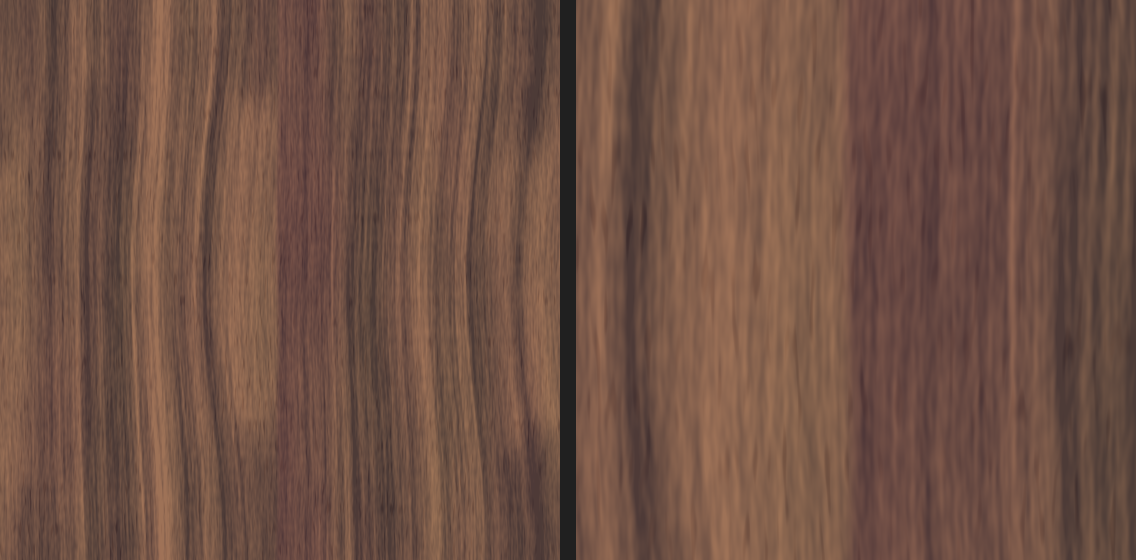
Left: the whole. Right: its middle third, enlarged.
Reproduce this texture procedurally as a three.js fragment shader.

```glsl
varying vec2 vUv;

const float TAU = 6.2831853;
const vec3 DARK_WOOD = vec3(0.325, 0.245, 0.225);
const vec3 LIGHT_WOOD = vec3(0.605, 0.438, 0.335);
const vec3 ROSY_TINT = vec3(0.012, -0.010, 0.006);
const vec3 PORE_SHADE = vec3(0.095, 0.085, 0.065);
const float SEAM_X = 0.495;        // joint between the two veneer leaves
const float SEAM_SOFTNESS = 0.005;
const float LEAF_WIDTH = 0.505;
const float LEFT_SHIFT = 0.06;     // the left leaf is cut slightly later
const float BOW = 0.045;           // sideways bend of the grain
const float BASE_TONE = 0.39;
const float STRIPE_GAIN = 0.72;
const float FIBRE_GAIN = 0.30;
const float PORE_GAIN = 0.75;

vec2 gradientAt(vec2 cell) {
  float angle = TAU * fract(sin(dot(cell, vec2(127.1, 311.7))) * 43758.55);
  return vec2(cos(angle), sin(angle));
}

// Gradient noise, about -0.7 to 0.7
float noise(vec2 p) {
  vec2 i = floor(p);
  vec2 f = p - i;
  vec2 s = f * f * f * (f * (f * 6.0 - 15.0) + 10.0);
  float a = dot(gradientAt(i), f);
  float b = dot(gradientAt(i + vec2(1.0, 0.0)), f - vec2(1.0, 0.0));
  float c = dot(gradientAt(i + vec2(0.0, 1.0)), f - vec2(0.0, 1.0));
  float d = dot(gradientAt(i + vec2(1.0, 1.0)), f - vec2(1.0, 1.0));
  return mix(mix(a, b, s.x), mix(c, d, s.x), s.y);
}

float band(float u, float center, float width) {
  float d = (u - center) / width;
  return exp(-d * d);
}

// Growth stripes: persistent lines of three widths
float stripes(float u, float y, float seed) {
  float sum = 0.0;
  float frequency = 13.0;
  float weight = 0.6;
  for (int k = 0; k < 4; k++) {
    float fk = float(k);
    sum += weight * noise(vec2(u * frequency + seed, y * (0.5 + 0.4 * fk) + 0.3 + 7.0 * fk));
    frequency *= 2.1;
    weight *= 0.9;
  }
  return sum;
}

// Lightness of one leaf; right is 0 for the left leaf and 1 for the other
float leafTone(vec2 p, float right) {
  float seed = 3.7 + 19.0 * right;
  float u = (p.x - SEAM_X) / LEAF_WIDTH;
  u += (1.0 - right) * (1.0 - LEFT_SHIFT);
  u -= BOW * u * cos(TAU * p.y);
  u += 0.012 * noise(vec2(u * 5.0 + seed, p.y * 3.0));

  // Main light and dark bands across the leaf
  float tone = BASE_TONE;
  tone += 0.42 * band(u, 0.24, 0.014) + 0.25 * band(u, 0.45, 0.022);
  tone += 0.42 * band(u, 0.515, 0.035) + 0.28 * band(u, 0.67, 0.030);
  tone -= 0.16 * band(u, 0.12, 0.070) + 0.20 * band(u, 0.34, 0.070);
  tone -= 0.14 * band(u, 0.585, 0.025) + 0.16 * band(u, 0.725, 0.022);
  tone += right * (0.20 * band(u, 0.97, 0.035) - 0.38 * band(u, 0.89, 0.022));

  // Cloudy figure beside the outer edges
  float cloud = noise(vec2(u * 6.0 + seed, p.y * 3.2));
  float patchLight = smoothstep(-0.85, 0.05, -cos(TAU * p.y) + 1.1 * cloud);
  float outer = smoothstep(0.74, 0.82, u);
  float inner = (1.0 - right) * (1.0 - smoothstep(0.03, 0.12, u));
  tone += outer * mix(-0.16, mix(0.36, 0.22, right), patchLight);
  tone += inner * mix(-0.12, 0.24, patchLight);

  // Stripes crowd the middle of the leaf
  float crowded = smoothstep(0.06, 0.20, u) * (1.0 - smoothstep(0.74, 0.84, u));
  tone += STRIPE_GAIN * mix(0.42, 1.0, crowded) * stripes(u, p.y, seed);
  return tone + 0.14 * noise(vec2(p.x * 9.0 + seed, p.y * 5.0));
}

void main() {
  vec2 p = vUv;

  // Join the leaves along a slightly wandering seam
  float seamX = SEAM_X + 0.006 * noise(vec2(4.3, p.y * 5.0));
  float seam = smoothstep(-SEAM_SOFTNESS, SEAM_SOFTNESS, p.x - seamX);
  float tone = mix(leafTone(p, 0.0), leafTone(p, 1.0), seam);

  // Fine fibres follow a gently wavering direction
  vec2 g = p + vec2(0.006 * noise(p * vec2(5.0, 4.0)), 0.0);
  float fibre = noise(g * vec2(210.0, 14.0)) + 0.7 * noise(g * vec2(330.0, 60.0) + 31.0);
  tone += FIBRE_GAIN * fibre;

  // Short dark pores
  float pore = smoothstep(0.16, 0.50, noise(g * vec2(230.0, 27.0) + 73.0));
  pore *= 0.6 + 0.7 * noise(p * vec2(12.0, 5.0) + 11.0);

  vec3 color = mix(DARK_WOOD, LIGHT_WOOD, clamp(tone, -0.08, 1.05));
  float rosy = seam * (1.0 - smoothstep(0.06, 0.14, p.x - SEAM_X));
  color += ROSY_TINT * (rosy + 0.9 * noise(p * vec2(16.0, 2.0) + 5.0));
  color -= PORE_SHADE * PORE_GAIN * pore;
  gl_FragColor = vec4(color, 1.0);
}
```
